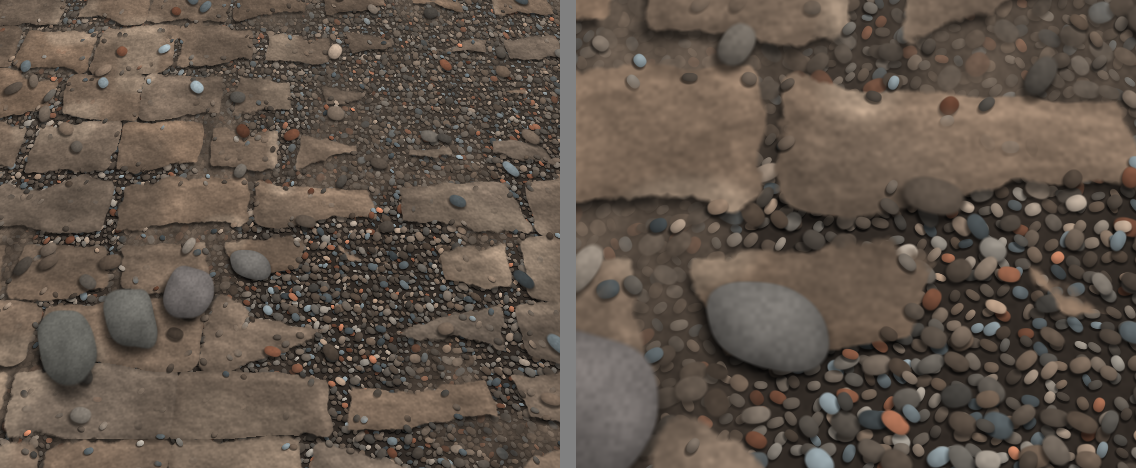
Left: the whole. Right: its middle third, enlarged.
A Shadertoy shader for this texture:

```glsl
// Worn stone paving seen at a slant, half buried in gravel and packed dirt.
// A log-perspective ground plane carries eroded brick-like slabs, painted
// layers of elliptical pebbles, and a short line of large smooth cobbles.

const float FAR_SCALE = 0.70;             // feature scale at the top edge
const float RAKE = 0.60;                  // growth of scale towards the viewer
const vec2  SLAB = vec2(0.27, 0.13);      // slab pitch on the ground plane
const float JOINT = 0.006;
const vec2  LIGHT = vec2(0.45, -0.89);    // towards the light, y points nearer
const vec3  SLAB_COOL = vec3(0.435, 0.385, 0.340);
const vec3  SLAB_WARM = vec3(0.495, 0.410, 0.340);
const vec3  SLAB_PALE = vec3(0.600, 0.530, 0.460);
const vec3  DIRT = vec3(0.350, 0.303, 0.262);
const vec3  GAP = vec3(0.190, 0.165, 0.145);
const vec3  DUST = vec3(0.430, 0.388, 0.345);

float hash(vec2 p) {
    return fract(sin(dot(p, vec2(127.1, 311.7))) * 43758.5453);
}

float noise(vec2 p) {
    vec2 i = floor(p), f = fract(p);
    f = f * f * (3.0 - 2.0 * f);
    return mix(mix(hash(i), hash(i + vec2(1, 0)), f.x),
               mix(hash(i + vec2(0, 1)), hash(i + vec2(1, 1)), f.x), f.y);
}

float fbm(vec2 p) {
    float sum = 0.0, amp = 0.5;
    for (int i = 0; i < 5; i++) {
        sum += amp * noise(p);
        p = mat2(1.6, 1.2, -1.2, 1.6) * p + 7.3;
        amp *= 0.5;
    }
    return sum;
}

// Winding strip of loose gravel, 0..1
float gravelBand(vec2 g) {
    float scale = exp(RAKE * g.y);
    float t = (scale - FAR_SCALE) / RAKE;
    float centre = 0.85 + 0.12 * cos(7.0 * (t - 0.2));
    float spread = (0.6 + g.x * scale - centre) / 0.24;
    return exp(-spread * spread) * (0.65 + 0.35 * cos(14.0 * (t - 0.2)));
}

// x: depth inside a slab (negative in the joints), y: random value of the slab
vec2 slabField(vec2 g) {
    vec2 w = g + 0.035 * (vec2(noise(g * 9.0), noise(g * 9.0 + 17.0)) - 0.5);
    float row = floor(w.y / SLAB.y);
    vec2 size = SLAB * vec2(0.75 + 0.5 * hash(vec2(row, 3.0)), 1.0);
    vec2 cell = vec2(w.x / size.x + hash(vec2(row, 8.0)), w.y / size.y);
    vec2 id = floor(cell);
    float rnd = hash(id + 21.0);
    vec2 q = abs(fract(cell) - 0.5) * size - 0.5 * size + JOINT + 0.018;
    float d = length(max(q, 0.0)) + min(max(q.x, q.y), 0.0) - 0.018;
    d += 0.030 * (fbm(g * 24.0) - 0.5) + 0.012 * rnd * rnd;
    float burial = 0.075 * gravelBand(g) + 0.04 * (noise(g * 5.0) - 0.5);
    return vec2(-d - burial, rnd);
}

vec3 pebbleColour(vec2 id) {
    float kind = hash(id + 5.1);
    vec3 hue = mix(vec3(1.08, 0.91, 0.77), vec3(1.02, 0.98, 0.92), hash(id + 9.7));
    hue = mix(hue, vec3(0.92, 1.0, 1.03), step(0.80, kind));
    hue = mix(hue, vec3(1.25, 0.82, 0.62), step(0.94, kind));
    float tone = hash(id + 2.3);
    return hue * (0.25 + 0.22 * tone + 0.20 * pow(tone, 8.0));
}

// Paints one jittered grid of shaded, rotated pebbles over the ground
vec3 paintPebbles(vec3 ground, vec2 g, float size, float keep) {
    vec2 cell = floor(g / size);
    for (int y = -1; y <= 1; y++)
    for (int x = -1; x <= 1; x++) {
        vec2 id = cell + vec2(x, y);
        if (hash(id + size * 91.0) > keep) continue;
        vec2 jitter = vec2(hash(id + 1.7), hash(id + 4.9));
        vec2 p = g / size - id - 0.2 - 0.6 * jitter;
        float turn = 2.4 * (hash(id + 6.6) - 0.5);
        mat2 spin = mat2(cos(turn), -sin(turn), sin(turn), cos(turn));
        float grow = 0.65 + 0.35 * hash(id + 3.8);
        vec2 radii = grow * vec2(0.58, 0.32 + 0.16 * hash(id + 8.2));
        float d = length(pow(abs(spin * p / radii), vec2(1.15)));
        float shade = length(spin * (p + LIGHT * 0.14) / radii);
        ground *= 1.0 - 0.5 * smoothstep(1.25, 0.75, shade);
        float dome = 0.93 + 0.42 * dot(p, LIGHT) / grow - 0.15 * d * d;
        ground = mix(ground, pebbleColour(id) * dome * 1.12, smoothstep(1.05, 0.78, d));
    }
    return ground;
}

// Large smooth cobbles strung along a rising line, in canvas units
vec3 paintCobbles(vec3 ground, vec2 uv) {
    for (int i = 0; i < 4; i++) {
        float k = float(i);
        vec2 centre = mix(vec2(0.145, 0.262), vec2(0.537, 0.436), k / 3.0);
        vec2 radii = mix(vec2(0.056, 0.080), vec2(0.040, 0.031), k * k / 9.0);
        vec2 p = uv - centre;
        p.x += 0.25 * p.y * sin(k * 2.2 + 0.6);
        vec2 q = p / radii + 0.45 * (vec2(noise(uv * 14.0), noise(uv * 14.0 + 5.0)) - 0.5);
        float d = pow(dot(pow(abs(q), vec2(2.6)), vec2(1.0)), 1.0 / 2.6);
        ground *= 1.0 - 0.6 * smoothstep(1.3, 0.8, length(q + vec2(0.1, 0.2)));
        vec3 tint = mix(vec3(0.39, 0.39, 0.365), vec3(0.46, 0.435, 0.425), hash(vec2(k, 2.0)));
        float dome = 0.98 + 0.20 * q.y + 0.06 * q.x - 0.22 * pow(d, 4.0);
        tint *= dome * (0.82 + 0.36 * fbm(uv * 30.0));
        ground = mix(ground, tint, smoothstep(1.03, 0.94, d));
    }
    return ground;
}

void mainImage(out vec4 fragColor, in vec2 fragCoord) {
    vec2 uv = fragCoord / iResolution.y;
    float scale = FAR_SCALE + RAKE * (1.0 - uv.y);
    vec2 g = vec2((uv.x - 0.6) / scale, log(scale) / RAKE);
    float band = gravelBand(g);

    // Gravel bed and packed dirt
    vec3 col = paintPebbles(GAP, g, 0.012, 1.0);
    col = paintPebbles(col, g, 0.020, 0.55);
    float rough = fbm(g * 32.0);
    float packed = smoothstep(0.40, 0.70, noise(g * 7.0 + 3.0)) * (1.0 - band);
    col = mix(col, DIRT * (0.45 + 1.1 * rough), 0.85 * packed);
    col = mix(col, DUST, 0.28 * smoothstep(0.5, 0.9, uv.y));

    // Slabs: rough relief, lit rims and cast shadows
    vec2 slab = slabField(g);
    float towardLight = slabField(g + LIGHT * 0.011).x;
    float cover = smoothstep(-0.002, 0.003, slab.x);
    vec2 grain = vec2(13.0, 18.0);
    float height = fbm(g * grain);
    float relief = height - fbm((g + LIGHT * 0.004) * grain);
    float rim = smoothstep(0.0, 0.02, slab.x) - smoothstep(0.0, 0.02, towardLight);
    vec3 stone = mix(SLAB_COOL, SLAB_WARM, slab.y);
    stone = mix(stone, SLAB_PALE, 0.6 * smoothstep(0.66, 0.82, noise(g * 8.0 + 40.0)));
    stone = mix(stone, DIRT, 0.55 * smoothstep(0.45, 0.75, noise(g * 6.0 + 11.0)));
    stone *= (0.70 + 0.42 * height + 0.22 * rough) * (1.0 + 1.7 * relief + 0.16 * rim);
    col *= 1.0 - 0.5 * smoothstep(-0.002, 0.010, towardLight);
    col = mix(col, stone, cover);

    // Loose stones, thinning out over the slab tops
    float loose = 1.0 - 0.85 * smoothstep(0.010, 0.035, slab.x);
    col = mix(col, paintPebbles(col, g, 0.015, 0.10), loose);
    col = paintPebbles(col, g, 0.042, 0.07);
    col = paintCobbles(col, uv);

    col *= 0.94 + 0.12 * noise(g * 260.0);
    fragColor = vec4(clamp(col, 0.0, 1.0), 1.0);
}
```
